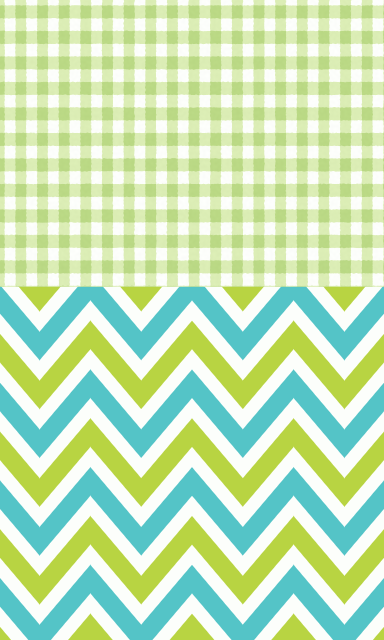
Reproduce this pattern procedurally as a Shadertoy shader.

```glsl
// A gingham check above a field of two-coloured chevrons.
// Both come from one repeating stripe function: crossed stripes make the
// check, and stripes shifted by a triangle wave make the zigzags.

const vec3 WHITE = vec3(0.99, 0.995, 0.985);
const vec3 PALE_GREEN = vec3(0.86, 0.93, 0.71);
const vec3 LEAF_GREEN = vec3(0.73, 0.85, 0.52);
const vec3 LIME = vec3(0.72, 0.83, 0.26);
const vec3 TEAL = vec3(0.33, 0.77, 0.78);

const float ASPECT = 0.599; // design width over height
const float SEAM = 0.448;   // where the check ends, measured from the top

vec2 hashGradient(vec2 cell) {
    float angle = 6.2832 * fract(sin(dot(cell, vec2(127.1, 311.7))) * 43758.5);
    return vec2(cos(angle), sin(angle));
}

float gradientNoise(vec2 p) {
    vec2 i = floor(p), f = p - i;
    vec2 u = f * f * (3.0 - 2.0 * f);
    vec2 e = vec2(0.0, 1.0);
    float a = dot(hashGradient(i), f);
    float b = dot(hashGradient(i + e.yx), f - e.yx);
    float c = dot(hashGradient(i + e.xy), f - e.xy);
    float d = dot(hashGradient(i + e.yy), f - e.yy);
    return mix(mix(a, b, u.x), mix(c, d, u.x), u.y);
}

// Coverage of stripes centred on whole multiples of period
float stripes(float x, float period, float width, float blur) {
    float dist = abs(x - period * round(x / period));
    return clamp((0.5 * width - dist) / blur + 0.5, 0.0, 1.0);
}

// Triangle wave: 0 at multiples of period, 1 halfway between
float zigzag(float x, float period) {
    return 2.0 * abs(x / period - round(x / period));
}

vec3 gingham(vec2 p, float pixel) {
    // Slightly frayed edges, like woven thread
    vec2 fray = 0.0012 * vec2(gradientNoise(p * 260.0),
                              gradientNoise(p * 260.0 + 37.0));
    vec2 q = p + fray;
    float columns = stripes(q.x - 0.0326, 0.03376, 0.0169, pixel);
    float rows = stripes(q.y - 0.0186, 0.03984, 0.0202, pixel);
    vec3 cloth = mix(WHITE, PALE_GREEN, max(columns, rows));
    cloth = mix(cloth, LEAF_GREEN, columns * rows);
    return cloth + 0.012 * gradientNoise(p * 190.0);
}

vec3 chevrons(vec2 p, float pixel) {
    const float period = 0.1585, rise = 0.0935;
    const float pitch = 0.0763, band = 0.0447;
    float y = p.y - 0.501 - 0.5 * band - rise * zigzag(p.x - 0.2995, period);
    float slope = 2.0 * rise / period;
    float ink = stripes(y, pitch, band, pixel * sqrt(1.0 + slope * slope));
    float isTeal = mod(round(y / pitch), 2.0);
    return mix(WHITE, mix(LIME, TEAL, isTeal), ink);
}

void mainImage(out vec4 fragColor, in vec2 fragCoord) {
    vec2 uv = fragCoord / iResolution.xy;
    vec2 p = vec2(uv.x * ASPECT, 1.0 - uv.y);
    float pixel = 1.0 / iResolution.y;

    // Check above the seam, chevrons below
    float below = clamp((p.y - SEAM) / pixel + 0.5, 0.0, 1.0);
    vec3 color = mix(gingham(p, pixel), chevrons(p, pixel), below);

    // Faint stitched line along the seam
    float stitch = 1.0 - smoothstep(0.0, 0.0016, abs(p.y - SEAM + 0.0008));
    color = mix(color, PALE_GREEN, 0.6 * stitch * (1.0 - below));

    fragColor = vec4(color, 1.0);
}
```
